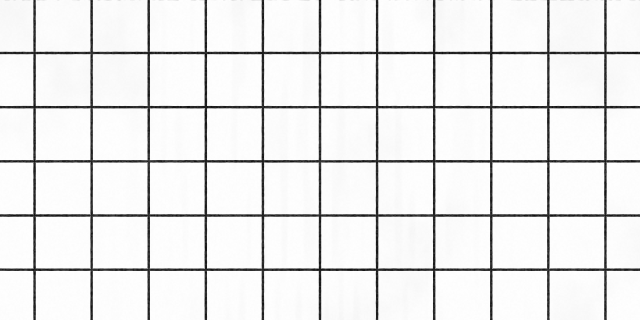
Reproduce this pattern procedurally as a Shadertoy shader.

```glsl
const vec2 CELL = vec2(0.1784, 0.1693);    // grid spacing, in canvas heights
const vec2 CROSSING = vec2(0.0, 0.4958);   // one crossing, x from the centre
const float LINE_WIDTH = 0.0075;
const float EDGE_WOBBLE = 0.0006;
const vec3 PAPER = vec3(0.993);
const vec3 INK = vec3(0.15);
const float INK_MOTTLE = 0.16;
const float INK_FADE = 0.09;
const float SMUDGE = 0.022;
const float STREAK = 0.012;
const float GRAIN = 0.010;

float hash(vec2 p) {
    vec3 q = fract(vec3(p.xyx) * 0.1031);
    q += dot(q, q.yzx + 33.33);
    return fract((q.x + q.y) * q.z);
}

float noise(vec2 p) {
    vec2 i = floor(p), f = fract(p);
    f = f * f * (3.0 - 2.0 * f);
    float low = mix(hash(i), hash(i + vec2(1, 0)), f.x);
    float high = mix(hash(i + vec2(0, 1)), hash(i + vec2(1, 1)), f.x);
    return mix(low, high, f.y);
}

float fbm(vec2 p) {
    float sum = 0.0, amplitude = 0.5;
    for (int i = 0; i < 4; i++) {
        sum += amplitude * noise(p);
        p = p * 2.03 + 17.7;
        amplitude *= 0.5;
    }
    return sum;
}

// Distance to the nearest vertical and horizontal grid lines
vec2 gridDistance(vec2 p) {
    vec2 cell = (p - CROSSING) / CELL;
    return abs(fract(cell + 0.5) - 0.5) * CELL;
}

void mainImage(out vec4 fragColor, in vec2 fragCoord) {
    float pixel = 1.0 / iResolution.y;
    vec2 p = (fragCoord - vec2(0.5 * iResolution.x, 0.0)) * pixel;
    vec2 seed = p + 20.0;
    float grain = noise(seed * 230.0) - 0.5;

    // Paper with faint clouds, vertical streaks and grain
    float smudge = smoothstep(0.42, 0.8, fbm(seed * vec2(5.0, 4.0)));
    float streak = smoothstep(0.5, 0.9, noise(seed * vec2(45.0, 3.5)));
    streak *= smoothstep(0.9, 0.1, abs(p.x));
    vec3 paper = PAPER - SMUDGE * smudge - STREAK * streak + GRAIN * grain;

    // Worn ink, darker in some stretches
    float fade = fbm(seed * 6.0) - 0.47;
    vec3 ink = INK + INK_FADE * fade + INK_MOTTLE * grain;

    // Antialiased lines with slightly rough edges
    float halfWidth = 0.5 * LINE_WIDTH + EDGE_WOBBLE * (noise(seed * 110.0) - 0.5);
    vec2 coverage = clamp((halfWidth - gridDistance(p)) / pixel + 0.5, 0.0, 1.0);
    float line = max(coverage.x, coverage.y);

    fragColor = vec4(clamp(mix(paper, ink, line), 0.0, 1.0), 1.0);
}
```
